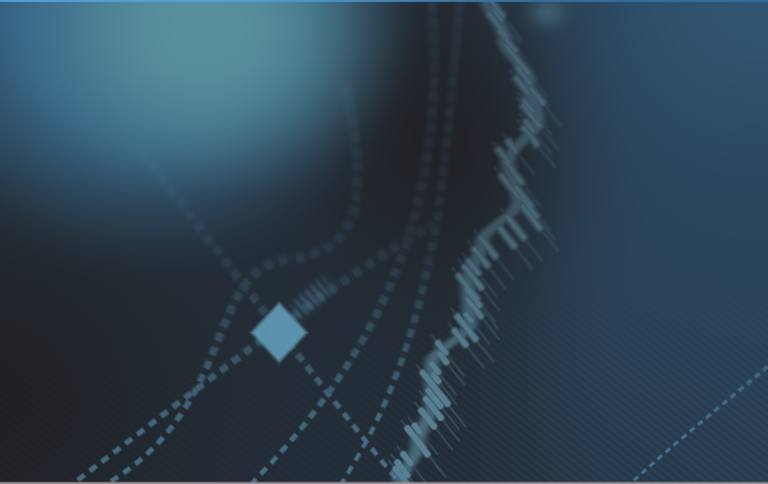
Write a Shadertoy shader that draws this background.

```glsl
// Defocused market chart: dashed curves, a candle trend and a soft teal glow on dark slate.
#define ASPECT 1.593
#define INK vec3(0.122, 0.122, 0.135)
#define SLATE vec3(0.140, 0.180, 0.220)
#define NAVY vec3(0.165, 0.265, 0.355)
#define BLUE vec3(0.215, 0.395, 0.530)
#define TEAL vec3(0.345, 0.560, 0.610)
#define LINE_BLUE vec3(0.330, 0.530, 0.650)
#define CANDLE_BLUE vec3(0.420, 0.620, 0.700)
#define DASH_STEP 0.031
#define CANDLES 48
#define HATCH_STEP 0.0125

// Trend position across the canvas, at even steps from top to bottom
const float TREND[13] = float[13](1.012, 1.048, 1.095, 1.114, 1.054, 1.075, 1.000,
                                  0.971, 0.975, 0.896, 0.896, 0.867, 0.830);

float hash(float n) {
    n = fract(n * 0.1031);
    n *= n + 33.33;
    return fract(n * (n + n));
}

float spot(vec2 p, vec2 center, vec2 radius) {
    vec2 q = (p - center) / radius;
    return exp(-dot(q, q));
}

float trendX(float y) {
    float s = clamp(1.0 - y, 0.0, 0.999) * 12.0;
    int i = int(s);
    return mix(TREND[i], TREND[i + 1], smoothstep(0.0, 1.0, fract(s)));
}

// Soft stroke of a given half length and half width around the origin
float stroke(vec2 p, vec2 dir, float len, float width, float blur) {
    float along = dot(p, dir);
    float d = length(p - dir * clamp(along, -len, len));
    return 1.0 - smoothstep(width - blur, width + blur, d);
}

vec2 bezier(vec2 a, vec2 b, vec2 c, vec2 d, float t) {
    float s = 1.0 - t;
    return s * s * s * a + 3.0 * s * t * (s * b + t * c) + t * t * t * d;
}

// Dashed cubic curve, sharp at the bottom and blurred towards the top
float dashedCurve(vec2 p, vec2 a, vec2 b, vec2 c, vec2 d, float dashStep, float thin) {
    float nearest = 1e3, arc = 0.0, travelled = 0.0;
    vec2 from = a;
    for (int i = 1; i <= 28; i++) {
        vec2 to = bezier(a, b, c, d, float(i) / 28.0);
        vec2 seg = to - from;
        float t = clamp(dot(p - from, seg) / dot(seg, seg), 0.0, 1.0);
        float dist = length(p - from - seg * t), len = length(seg);
        if (dist < nearest) { nearest = dist; arc = travelled + t * len; }
        travelled += len;
        from = to;
    }
    float haze = smoothstep(0.0, 0.6, p.y);
    float width = mix(0.005, 0.011, haze) * thin;
    float blur = max(mix(0.003, 0.008, haze) * thin, 1.0 / iResolution.y);
    float body = 1.0 - smoothstep(width - blur, width + blur, nearest);
    float wave = abs(fract(arc / dashStep) - 0.5);
    float dash = 1.0 - smoothstep(0.20, 0.36, wave);
    float fade = mix(0.72, 0.13, smoothstep(0.0, 0.55, p.y));
    return body * fade * mix(dash, 0.75, 0.75 * smoothstep(0.1, 0.9, p.y));
}

vec3 backdrop(vec2 p) {
    vec3 col = mix(SLATE, NAVY, smoothstep(0.88, 1.32, p.x));
    col = mix(col, INK, 0.9 * spot(p, vec2(0.91, 0.72), vec2(0.24, 0.28)));
    col = mix(col, INK, 0.95 * spot(p, vec2(-0.05, 0.17), vec2(0.40, 0.34)));
    col = mix(col, SLATE, 0.4 * spot(p, vec2(1.25, -0.05), vec2(0.5, 0.3)));
    col = mix(col, BLUE, 0.5 * spot(p, vec2(1.58, 1.0), vec2(0.35, 0.3)));
    // Broad blue halo with a teal heart
    float halo = length((p - vec2(0.30, 0.98)) / vec2(0.62, 0.58));
    col = mix(col, BLUE, 1.0 - smoothstep(0.35, 1.0, halo));
    float heart = length((p - vec2(0.42, 0.94)) / vec2(0.46, 0.38));
    return mix(col, TEAL, 1.0 - smoothstep(0.1, 1.0, heart));
}

float curves(vec2 p) {
    float m = dashedCurve(p, vec2(0.716, 0.824), vec2(0.763, 0.606), vec2(0.757, 0.481), vec2(0.602, 0.465), DASH_STEP, 1.0);
    m = max(m, dashedCurve(p, vec2(0.602, 0.465), vec2(0.425, 0.450), vec2(0.498, 0.170), vec2(0.228, 0.004), DASH_STEP, 1.0));
    m = max(m, dashedCurve(p, vec2(0.156, 0.004), vec2(0.456, 0.232), vec2(0.664, 0.398), vec2(0.892, 0.533), DASH_STEP, 1.0));
    m = max(m, dashedCurve(p, vec2(0.896, 1.0), vec2(0.913, 0.710), vec2(0.892, 0.378), vec2(0.525, 0.004), DASH_STEP, 0.95));
    m = max(m, dashedCurve(p, vec2(0.954, 1.0), vec2(0.923, 0.668), vec2(0.913, 0.315), vec2(0.710, 0.004), DASH_STEP, 0.85));
    m = max(m, dashedCurve(p, vec2(0.290, 0.690), vec2(0.460, 0.470), vec2(0.620, 0.260), vec2(0.830, 0.0), DASH_STEP, 0.9));
    return max(m, dashedCurve(p, vec2(1.311, 0.004), vec2(1.40, 0.085), vec2(1.50, 0.165), vec2(1.593, 0.243), 0.022, 0.6));
}

// Slanted bodies and wicks scattered along the trend, longer in two bursts
float candles(vec2 p) {
    vec2 dir = normalize(vec2(0.62, -0.78));
    float blur = mix(0.003, 0.009, smoothstep(0.1, 0.7, p.y));
    float ribbon = 0.8 * abs(p.x - trendX(p.y));
    float m = 0.5 * (1.0 - smoothstep(0.003, 0.021, ribbon));
    for (int i = 0; i < CANDLES; i++) {
        float n = float(i), y = 1.0 - (n + 0.5) / float(CANDLES);
        float size = hash(n + 7.0), shift = hash(n + 61.0) - 0.5;
        float upper = exp(-pow((y - 0.53) / 0.045, 2.0));
        float lower = exp(-pow((y - 0.23) / 0.045, 2.0));
        vec2 q = p - vec2(trendX(y) + 0.026 * shift + 0.05 * upper + 0.02 * lower, y);
        float len = 0.008 + 0.022 * size + 0.03 * (upper + lower) * size;
        m = max(m, 0.72 * stroke(q, dir, len, 0.007, blur));
        m = max(m, 0.25 * stroke(q - dir * 0.02, dir, len + 0.04, 0.002, blur * 0.7));
    }
    m = max(m, 0.5 * spot(p, vec2(1.135, 0.975), vec2(0.035, 0.03)));
    return m * mix(1.0, 0.68, smoothstep(0.15, 0.6, p.y));
}

void mainImage(out vec4 fragColor, in vec2 fragCoord) {
    vec2 p = fragCoord / iResolution.xy * vec2(ASPECT, 1.0);
    vec3 col = backdrop(p);
    // Fine diagonal hatching
    float hatch = cos(6.28318 * dot(p, vec2(0.62, 0.78)) / HATCH_STEP);
    float hatchMask = (1.0 - smoothstep(0.1, 0.5, p.y)) * mix(0.3, 1.0, smoothstep(0.7, 1.1, p.x));
    col += 0.014 * hatch * hatchMask * vec3(0.8, 1.0, 1.2);
    col = mix(col, LINE_BLUE, curves(p));
    col = mix(col, CANDLE_BLUE, candles(p));
    // Striped smear beside the marker
    vec2 q = p - vec2(0.647, 0.385);
    vec2 r = vec2(dot(q, vec2(0.75, 0.66)), dot(q, vec2(-0.66, 0.75)));
    float smear = exp(-pow(r.x / 0.047, 4.0) - pow(r.y / 0.022, 4.0));
    col = mix(col, LINE_BLUE, smear * (0.26 + 0.12 * cos(r.x * 420.0)));
    // Diamond marker
    vec2 k = abs(p - vec2(0.579, 0.313));
    float diamond = 1.0 - smoothstep(0.050, 0.066, k.x + 0.94 * k.y);
    col = mix(col, vec3(0.37, 0.59, 0.69), 0.95 * diamond);
    // Bright top and pale bottom borders
    vec3 rim = mix(vec3(0.32, 0.63, 0.85), vec3(0.20, 0.43, 0.62), smoothstep(0.4, 1.2, p.x));
    col = mix(col, rim, smoothstep(0.994, 0.998, p.y));
    col = mix(col, vec3(0.58, 0.56, 0.58), 1.0 - smoothstep(0.002, 0.006, p.y));
    fragColor = vec4(col, 1.0);
}
```
